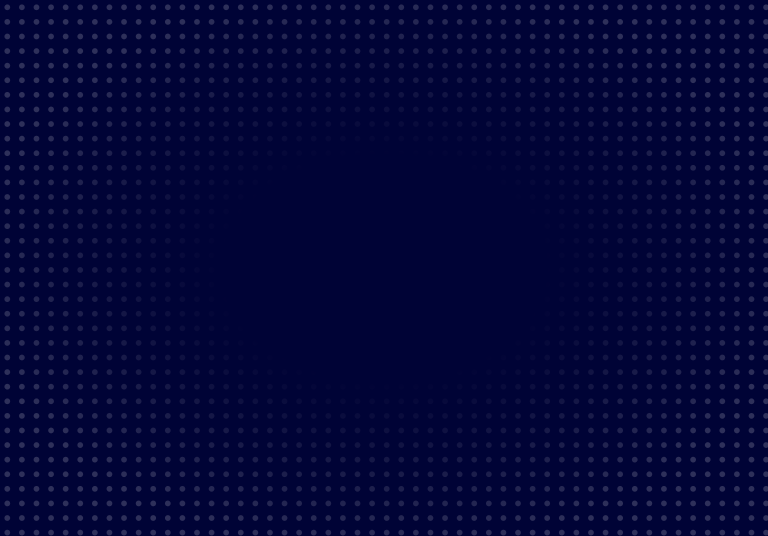
Give the GLSL for this background, as a Shadertoy shader.

```glsl
#define BACKGROUND vec3(0.0, 0.01, 0.21)
#define DOT_COLOR vec3(1.0)
#define DOT_ALPHA 0.18
#define CELL_SIZE 0.019
#define DOT_RADIUS 0.0037
#define FADE_START 0.42
#define FADE_END 1.06

// Coverage of a disc centred in each grid cell, counted from the top left
float dotGrid(vec2 fromTopLeft, float pixel) {
    vec2 local = (fract(fromTopLeft / CELL_SIZE) - 0.5) * CELL_SIZE;
    float dist = length(local) - DOT_RADIUS;
    return clamp(0.5 - dist / pixel, 0.0, 1.0);
}

// Elliptical vignette: clear in the middle, full towards the borders
float edgeFade(vec2 uv) {
    float radius = length(uv * 2.0 - 1.0);
    return clamp((radius - FADE_START) / (FADE_END - FADE_START), 0.0, 1.0);
}

void mainImage(out vec4 fragColor, in vec2 fragCoord) {
    // Lengths are fractions of the canvas width
    float pixel = 1.0 / iResolution.x;
    vec2 fromTopLeft = vec2(fragCoord.x, iResolution.y - fragCoord.y) * pixel;
    vec2 uv = fragCoord / iResolution.xy;

    // Translucent dots over the flat background
    float alpha = DOT_ALPHA * edgeFade(uv) * dotGrid(fromTopLeft, pixel);
    fragColor = vec4(mix(BACKGROUND, DOT_COLOR, alpha), 1.0);
}
```
